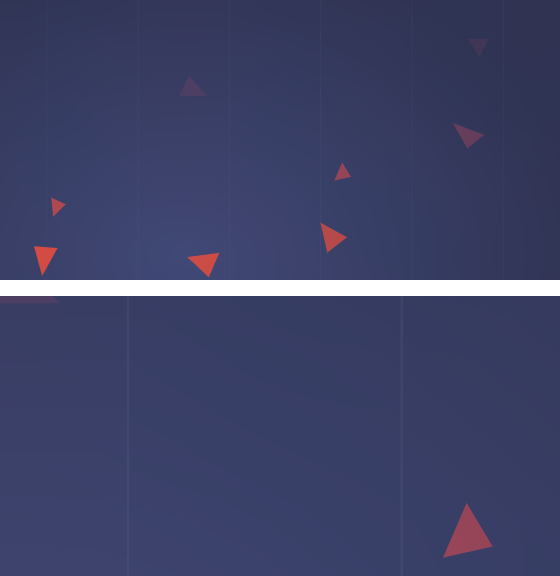
Top, the full canvas; bottom, a detail of the centre.
A WebGL 2 fragment shader for this background:

```glsl
#version 300 es
precision highp float;

uniform vec2 u_resolution;
out vec4 fragColor;

const int TRIANGLE_COUNT = 8;
const float TAU = 6.2831853;

const vec3 GLOW_BLUE = vec3(0.252, 0.284, 0.462);
const vec3 DUSK_BLUE = vec3(0.193, 0.208, 0.338);
const vec3 LINE_BLUE = vec3(0.42, 0.45, 0.62);
const vec3 CORAL = vec3(0.87, 0.30, 0.25);
const vec3 PINK = vec3(0.82, 0.28, 0.39);

float hash(float n) {
    return fract(sin(n * 127.1 + 11.7) * 43758.55);
}

vec2 gradientAt(vec2 cell) {
    float angle = TAU * hash(dot(cell, vec2(1.0, 57.0)));
    return vec2(cos(angle), sin(angle));
}

float gradientNoise(vec2 p) {
    vec2 cell = floor(p);
    vec2 f = p - cell;
    vec2 w = f * f * f * (f * (f * 6.0 - 15.0) + 10.0);
    vec2 e = vec2(1.0, 0.0);
    float bottom = mix(dot(gradientAt(cell), f),
                       dot(gradientAt(cell + e.xy), f - e.xy), w.x);
    float top = mix(dot(gradientAt(cell + e.yx), f - e.yx),
                    dot(gradientAt(cell + e.xx), f - e.xx), w.x);
    return mix(bottom, top, w.y);
}

// Signed distance to the line a-b, positive on its right side
float edgeDistance(vec2 p, vec2 a, vec2 b) {
    vec2 dir = normalize(b - a);
    return dot(p - a, vec2(dir.y, -dir.x));
}

vec2 corner(float k, float turn, float seed) {
    float angle = turn + TAU * k / 3.0 + 0.8 * (hash(seed + k * 3.1) - 0.5);
    return vec2(cos(angle), sin(angle));
}

float triangleDistance(vec2 p, float radius, float turn, float seed) {
    vec2 a = radius * corner(0.0, turn, seed);
    vec2 b = radius * corner(1.0, turn, seed);
    vec2 c = radius * corner(2.0, turn, seed);
    return max(edgeDistance(p, a, b),
               max(edgeDistance(p, b, c), edgeDistance(p, c, a)));
}

// Elliptical glow rising from the lower left of centre
vec3 backdrop(vec2 p, float aspect) {
    vec2 offset = (p - vec2(0.33 * aspect, 0.08)) * vec2(0.76, 0.98);
    vec3 color = mix(GLOW_BLUE, DUSK_BLUE, clamp(length(offset), 0.0, 1.08));
    float tint = gradientNoise(p * 2.3 + 4.0);
    return color + tint * vec3(0.010, -0.003, -0.004);
}

// Coverage of thin evenly spaced vertical lines
float lineCoverage(float x, float spacing, float start, float width, float pixel) {
    float d = abs(fract((x - start) / spacing + 0.5) - 0.5) * spacing;
    return clamp((0.5 * (width + pixel) - d) / pixel, 0.0, 1.0) * min(width / pixel, 1.0);
}

// Blends in scattered triangles that fade with height
vec3 addTriangles(vec3 color, vec2 p, float aspect, float pixel) {
    for (int i = 0; i < TRIANGLE_COUNT; i++) {
        float n = float(i);
        vec2 spread = fract(vec2(0.08, 0.10) + n * vec2(0.7549, 0.5698));
        vec2 center = vec2(spread.x * aspect, 0.04 + 0.86 * pow(spread.y, 1.4));
        float radius = mix(0.036, 0.062, hash(n + 20.0));
        float d = triangleDistance(p - center, radius, TAU * hash(n + 40.0), n + 60.0);
        float rise = smoothstep(0.12, 0.72, center.y);
        float opacity = mix(0.95, 0.13, rise) * mix(0.8, 1.0, hash(n + 80.0));
        float coverage = clamp(0.5 - d / pixel, 0.0, 1.0);
        color = mix(color, mix(CORAL, PINK, rise), coverage * opacity);
    }
    return color;
}

void main() {
    float pixel = 1.0 / u_resolution.y;
    float aspect = u_resolution.x * pixel;
    vec2 p = gl_FragCoord.xy * pixel;

    vec3 color = backdrop(p, aspect);
    float line = lineCoverage(p.x, 0.326, 0.167, 0.0026, pixel);
    color = mix(color, LINE_BLUE, 0.16 * line);
    color = addTriangles(color, p, aspect, pixel);

    fragColor = vec4(color, 1.0);
}
```
